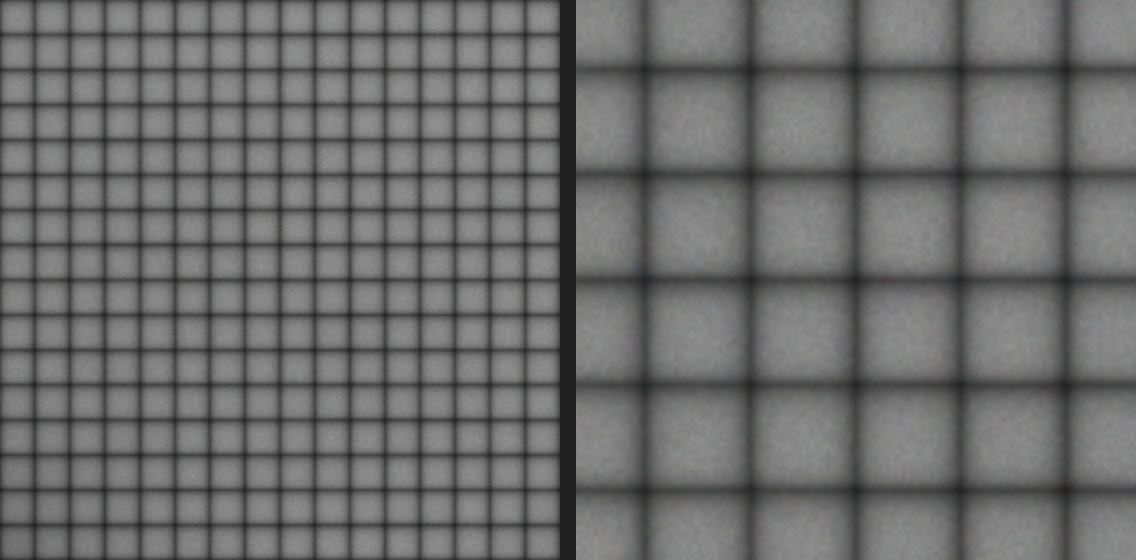
Left: the whole. Right: its middle third, enlarged.
A three.js fragment shader for this pattern:

```glsl
// Grid of soft grey square tiles parted by dark blurred seams, with fine grain.
#define TILES 16.0
#define TILE_COLOR vec3(0.553, 0.555, 0.553)
#define SEAM_DEPTH 0.60
#define SEAM_CORE 0.024
#define SEAM_FADE vec2(0.105, 0.105)
#define SEAM_LEAN vec2(0.008, 0.018)
#define SEAM_WOBBLE 0.022
#define TILE_VARIATION 0.016
#define GRAIN_SCALE 420.0
#define GRAIN_AMOUNT 0.075
#define TINT_AMOUNT 0.022
#define CORNER_SHADE 0.17

varying vec2 vUv;

float hash(vec2 p) {
  vec3 q = fract(vec3(p.xyx) * 0.1031);
  q += dot(q, q.yzx + 33.33);
  return fract((q.x + q.y) * q.z);
}

float noise(vec2 p) {
  vec2 i = floor(p);
  vec2 f = fract(p);
  f = f * f * (3.0 - 2.0 * f);
  float low = mix(hash(i), hash(i + vec2(1.0, 0.0)), f.x);
  float high = mix(hash(i + vec2(0.0, 1.0)), hash(i + vec2(1.0, 1.0)), f.x);
  return mix(low, high, f.y);
}

// Light left by the two seams that bound a tile along one axis
float seamLight(float x, float along, float fade, float lean, float seed) {
  float light = 1.0;
  for (int i = 0; i < 2; i++) {
    float line = floor(x) + float(i);
    float shift = (hash(vec2(line + 7.0, seed)) - 0.5) * SEAM_WOBBLE;
    float d = x - line - shift;
    // The shade reaches further on the lower or left side of a seam
    float reach = fade - lean * clamp(d / 0.1, -1.0, 1.0);
    float soft = sqrt(d * d + SEAM_CORE * SEAM_CORE);
    float wear = 0.95 + 0.1 * noise(vec2(along * 0.8, line * 3.0 + seed));
    light *= 1.0 - SEAM_DEPTH * wear * exp(-soft / reach);
  }
  return light;
}

void main() {
  vec2 p = vUv * TILES;

  // Tiles and seams
  float light = seamLight(p.x, p.y, SEAM_FADE.x, SEAM_LEAN.x, 11.0);
  light *= seamLight(p.y, p.x, SEAM_FADE.y, -SEAM_LEAN.y * -1.0, 53.0);
  light *= 1.0 + TILE_VARIATION * (hash(floor(p) + 3.0) - 0.5);

  // Broad uneven light, dimmest at the lower left corner
  light *= 1.0 + 0.035 * (noise(vUv * 3.0 + 9.0) - 0.5);
  light *= 1.0 - CORNER_SHADE * exp(-length(vUv * vec2(1.0, 0.8)) * 4.5);
  light *= 1.0 + 0.02 * smoothstep(0.3, 1.0, vUv.y);

  // Fine grain with a faint colour cast
  vec2 g = vUv * GRAIN_SCALE;
  light *= 1.0 + GRAIN_AMOUNT * (noise(g) + 0.5 * noise(g * 0.47 + 31.0) - 0.75);
  vec3 tint = vec3(noise(g * 0.6 + 71.0), noise(g * 0.6 + 137.0), noise(g * 0.6 + 211.0));

  vec3 color = TILE_COLOR * light + TINT_AMOUNT * (tint - 0.5);
  gl_FragColor = vec4(color, 1.0);
}
```
